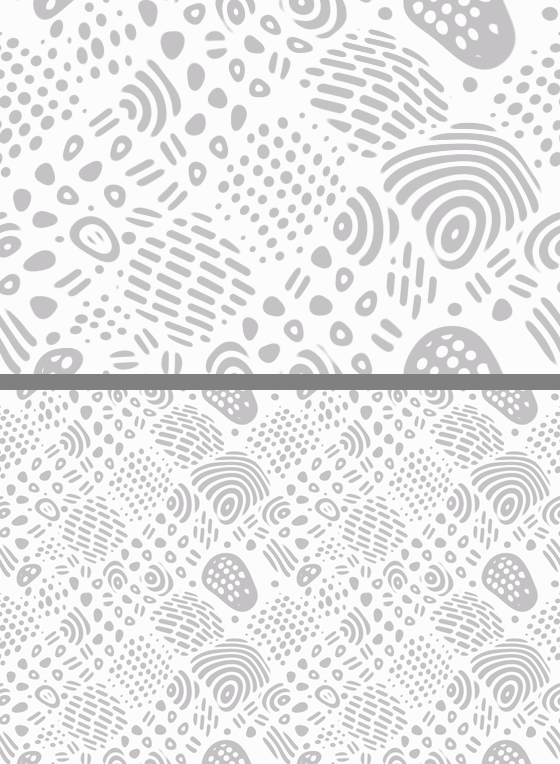
Top, the tile; bottom, the same tile 2 across and 2 down.
Reproduce this pattern procedurally as a Shadertoy shader.

```glsl
// Seamless doodle pattern: a diagonal, gently warped grid splits at random into
// cells of three sizes. Each cell holds one motif drawn from distance functions:
// nested loops, eyes, stripes, arcs, dashes, dots. Lengths are in large cells.

const vec2 TILE = vec2(3.0, 2.0);   // canvas size; one unit is sqrt(2) cells
const vec3 PAPER = vec3(0.99, 0.99, 0.99);
const vec3 INK = vec3(0.77, 0.76, 0.77);
const float GAP = 0.054;

// Integer hash: three random values in 0..1 from a non-negative key
vec3 hash3(vec3 key) {
    uvec3 v = uvec3(key) * 1664525u + 1013904223u;
    v.x += v.y * v.z; v.y += v.z * v.x; v.z += v.x * v.y;
    v ^= v >> 16u;
    v.x += v.y * v.z; v.y += v.z * v.x; v.z += v.x * v.y;
    return vec3(v >> 16u) / 65536.0;
}

// Value noise that wraps after a whole number of repeats
float wrapNoise(vec2 uv, vec2 repeats, float seed) {
    vec2 g = uv * repeats, i = floor(g), f = g - i;
    f = f * f * f * (f * (f * 6.0 - 15.0) + 10.0);
    vec2 a = mod(i, repeats), b = mod(i + 1.0, repeats);
    float low = mix(hash3(vec3(a, seed)).x, hash3(vec3(b.x, a.y, seed)).x, f.x);
    float high = mix(hash3(vec3(a.x, b.y, seed)).x, hash3(vec3(b, seed)).x, f.x);
    return mix(low, high, f.y);
}

// Random values of a grid cell, equal for cells that coincide on the torus
vec3 cellRandom(vec2 c, float seed) {
    vec2 p = vec2(c.x + c.y, c.y - c.x) * 0.5;
    return hash3(vec3(floor(mod(p + 0.03, TILE) * 16.0), seed));
}

mat2 turn(float a) { return mat2(cos(a), sin(a), -sin(a), cos(a)); }

float smoothMax(float a, float b, float k) {
    float t = max(k - abs(a - b), 0.0) / k;
    return max(a, b) + t * t * k * 0.25;
}

// Rounded square that bounds a motif
float room(vec2 q, float size) {
    float r = size * 0.45;
    vec2 e = abs(q) - size + r;
    return length(max(e, 0.0)) + min(max(e.x, e.y), 0.0) - r;
}

// Egg-like outline that fits in a circle of the given size
float blob(vec2 q, float size, float phase) {
    float a = atan(q.y, q.x + 1e-5);
    float wobble = 0.14 * cos(2.0 * a + phase) + 0.07 * cos(3.0 * a + 2.0 * phase);
    return length(q) * (1.0 - wobble) - 0.79 * size;
}

float stripes(float y, float pitch, float pen) {
    return abs(fract(y / pitch) - 0.5) * pitch - pen;
}

// Rows of round-ended strokes with random shifts
float dashes(vec2 q, float pitch, float pen, float seed) {
    float shift = hash3(vec3(floor(q.y / pitch) + 64.0, 3.0, seed)).x;
    float span = pitch * 2.4;
    vec2 e = vec2(fract(q.x / span + shift) * span - 0.5 * span,
                  fract(q.y / pitch) * pitch - 0.5 * pitch);
    return length(vec2(max(abs(e.x) - 0.5 * (span - pitch), 0.0), e.y)) - pen;
}

// Staggered dots that shrink towards the walls of the room
float dots(vec2 q, float size, float pitch, float seed) {
    float row = floor(q.y / pitch);
    float stagger = 0.5 * mod(row, 2.0);
    vec2 id = vec2(floor(q.x / pitch + stagger), row);
    vec3 rnd = hash3(vec3(id + 64.0, seed));
    vec2 c = (id + 0.5 - vec2(stagger, 0.0) + 0.2 * (rnd.xy - 0.5)) * pitch;
    float r = min(pitch * mix(0.25, 0.38, rnd.z), -room(c, size));
    return r < 0.015 ? 1.0 : length(q - c) - r;
}

// Closed outline with a core, and dots in the free corners
float loops(vec2 q, float size, float pen, vec3 rnd) {
    float phase = rnd.y * 6.283;
    float d = blob(q, size, phase);
    float inner = d + 2.0 * pen + GAP;
    float core = inner + 0.8 * max(size - 0.3, 0.0);
    if (rnd.x > 0.82) core = max(d, -dots(q, size * 0.75, 0.13, 5.0));
    else if (rnd.x > 0.62) core = smoothMax(stripes((turn(phase) * q).y, 0.115, pen), inner, 0.03);
    else if (rnd.x > 0.32) core = max(stripes(-d - pen + 0.5 * (2.0 * pen + GAP), 2.0 * pen + GAP, pen), inner);
    vec2 corner = sign(q) * size * 0.8;
    float r = clamp(blob(corner, size, phase) - 0.04, 0.0, 0.055);
    float spot = r < 0.02 ? 1.0 : length(q - corner) - r;
    return min(min(abs(d + pen) - pen, core), spot);
}

// Chooses the motif of one cell
float motif(vec2 q, float size, vec3 rnd, vec3 more) {
    float pen = min(mix(0.029, 0.037, more.z), size * 0.25);
    float angle = rnd.y * 6.283, seed = floor(more.y * 900.0);
    vec2 t = turn(angle) * q;
    float wall = room(q, size);
    if (size < 0.15) {
        if (rnd.x < 0.5) return blob(q, size, angle);
        if (rnd.x < 0.72) return abs(blob(q, size, angle) + pen) - pen;
        return smoothMax(stripes(t.y, 0.1, pen * 1.1), wall, 0.04);
    }
    if (rnd.x < 0.42) return loops(q, size, pen, more);
    if (rnd.x < 0.88) {
        float line = dashes(t, 0.115, pen, seed);
        if (rnd.x < 0.58) line = stripes(t.y + 0.03 * sin(t.x * 11.0 + angle), 0.12, pen);
        else if (rnd.x < 0.77) line = stripes(length(t - vec2(size * mix(0.4, 1.1, more.x), 0.0)), 0.12, pen);
        return smoothMax(line, wall, 0.05);
    }
    return dots(q, size, 0.128, seed);
}

void mainImage(out vec4 fragColor, in vec2 fragCoord) {
    // Warped canvas, turned by 45 degrees into the cell grid
    vec2 uv = fragCoord / iResolution.xy;
    vec2 sway = vec2(wrapNoise(uv, vec2(6.0, 4.0), 11.0), wrapNoise(uv, vec2(6.0, 4.0), 23.0));
    vec2 p = uv * TILE + 0.17 * (sway - 0.5);
    vec2 q = vec2(p.x - p.y, p.x + p.y);

    // Random subdivision into large, medium and small cells
    float side = 1.0;
    vec2 c = floor(q) + 0.5;
    vec3 rnd = cellRandom(c, 1.0);
    for (int level = 0; level < 2; level++) {
        if (rnd.z > (level == 0 ? 0.7 : 0.4)) break;
        side *= 0.5;
        c = (floor(q / side) + 0.5) * side;
        rnd = cellRandom(c, 1.0);
    }

    // Ink with a soft edge of about one pixel
    float d = motif(q - c, 0.5 * side - 0.027, rnd, cellRandom(c, 7.0));
    float edge = max(0.006, 0.8 * TILE.y * sqrt(2.0) / iResolution.y);
    fragColor = vec4(mix(INK, PAPER, smoothstep(-edge, edge, d)), 1.0);
}
```
